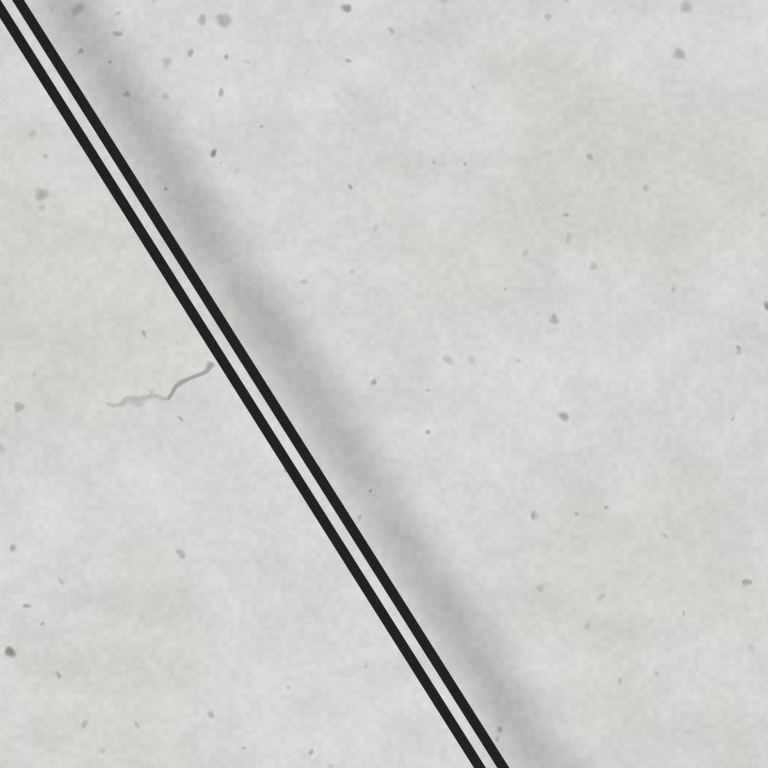
A Shadertoy shader for this texture:

```glsl
const vec3 WARM_STONE = vec3(0.822, 0.815, 0.796);
const vec3 COOL_STONE = vec3(0.842, 0.847, 0.853);
const vec3 LINE_COLOR = vec3(0.135);
const vec3 PIT_COLOR = vec3(0.46, 0.45, 0.43);
const float LINE_SLOPE = 0.632;       // sideways travel per unit of descent
const float RIGHT_LINE_X = 0.0235;    // where each line meets the top edge
const float LEFT_LINE_X = -0.0070;
const float LINE_HALF_WIDTH = 0.0065;
const float SHADOW_DEPTH = 0.145;
const float GRAIN_AMOUNT = 0.055;

float hash(vec2 p) {
    vec3 q = fract(vec3(p.xyx) * 0.1031);
    q += dot(q, q.yzx + 33.33);
    return fract((q.x + q.y) * q.z);
}

float noise(vec2 p) {
    vec2 i = floor(p), f = fract(p);
    f = f * f * (3.0 - 2.0 * f);
    return mix(mix(hash(i), hash(i + vec2(1, 0)), f.x),
               mix(hash(i + vec2(0, 1)), hash(i + vec2(1, 1)), f.x), f.y);
}

float fbm(vec2 p) {
    float sum = 0.0, amp = 0.5;
    for (int i = 0; i < 5; i++) {
        sum += amp * noise(p);
        p = mat2(1.6, 1.2, -1.2, 1.6) * p + 17.3;
        amp *= 0.5;
    }
    return sum;
}

float blob(vec2 p, vec2 center, vec2 size) {
    vec2 q = (p - center) / size;
    return exp(-dot(q, q));
}

float segment(vec2 p, vec2 a, vec2 b) {
    vec2 ab = b - a;
    return length(p - a - ab * clamp(dot(p - a, ab) / dot(ab, ab), 0.0, 1.0));
}

// Signed distance to a slanted line, positive on its right side
float slantDistance(vec2 p, float topX) {
    return (p.x - topX - LINE_SLOPE * (1.0 - p.y)) / sqrt(1.0 + LINE_SLOPE * LINE_SLOPE);
}

float lineMask(float d, float pixel) {
    return 1.0 - smoothstep(-pixel, pixel, abs(d) - LINE_HALF_WIDTH);
}

// Sparse irregular pits, at most one per grid cell
float pits(vec2 p, float cells, float density, float radius) {
    vec2 warped = p + 0.007 * (vec2(noise(p * 95.0), noise(p * 95.0 + 40.0)) - 0.5);
    vec2 base = floor(warped * cells);
    float mask = 0.0;
    for (int y = -1; y <= 1; y++)
    for (int x = -1; x <= 1; x++) {
        vec2 cell = base + vec2(x, y);
        vec2 center = (cell + vec2(hash(cell + 3.1), hash(cell + 8.7))) / cells;
        float size = radius * mix(0.5, 1.0, hash(cell + 21.4));
        float present = step(hash(cell + 5.9), density);
        float strength = mix(0.35, 1.0, hash(cell + 61.2));
        float dist = length(warped - center);
        mask = max(mask, present * strength * (1.0 - smoothstep(size * 0.3, size * 1.2, dist)));
    }
    return mask;
}

vec3 stone(vec2 p) {
    // Broad warm and cool staining
    float warmth = 0.45 + 1.6 * (fbm(p * 5.0 + 4.0) - 0.48);
    warmth += 0.40 * blob(p, vec2(0.68, 0.76), vec2(0.28, 0.14));
    warmth += 0.40 * blob(p, vec2(0.08, 0.60), vec2(0.15, 0.13));
    warmth += 0.35 * blob(p, vec2(0.08, 0.13), vec2(0.14, 0.12));
    warmth -= 0.40 * blob(p, vec2(0.16, 0.36), vec2(0.20, 0.09));
    warmth -= 0.35 * blob(p, vec2(0.82, 0.48), vec2(0.35, 0.12));
    warmth -= 0.30 * blob(p, vec2(0.36, 0.10), vec2(0.12, 0.12));
    vec3 color = mix(COOL_STONE, WARM_STONE, clamp(warmth, 0.0, 1.0));

    // Mottling and fine grain
    color += 0.07 * (fbm(p * vec2(17.0, 23.0)) - 0.48);
    float grain = 0.6 * noise(p * 130.0) + 0.4 * noise(p * 260.0 + 9.0);
    color += GRAIN_AMOUNT * (grain - 0.5);

    // Large and small pits
    float pitMask = max(0.75 * pits(p, 9.0, 0.22, 0.011), 0.45 * pits(p + 2.0, 26.0, 0.14, 0.006));
    color = mix(color, PIT_COLOR, pitMask);

    // Hairline crack left of the lines
    vec2 q = p + 0.014 * (vec2(noise(p * 60.0), noise(p * 60.0 + 7.0)) - 0.5);
    float right = segment(q, vec2(0.215, 0.484), vec2(0.274, 0.521));
    float left = segment(q, vec2(0.135, 0.472), vec2(0.215, 0.484));
    float crack = max(1.0 - smoothstep(0.001, 0.005, right),
                      0.5 * (1.0 - smoothstep(0.001, 0.005, left)));
    return color * (1.0 - 0.24 * crack);
}

void mainImage(out vec4 fragColor, in vec2 fragCoord) {
    vec2 p = fragCoord / iResolution.xy;
    float pixel = 0.8 / iResolution.y;
    float rightLine = slantDistance(p, RIGHT_LINE_X);
    float leftLine = slantDistance(p, LEFT_LINE_X);

    // Soft shadow cast to the right
    float wobble = 0.012 * (noise(p * 9.0) - 0.5);
    float shadow = smoothstep(-0.015, 0.045, rightLine)
                 * (1.0 - smoothstep(0.050, 0.115, rightLine + wobble));
    vec3 color = stone(p) * (1.0 - SHADOW_DEPTH * shadow);

    // Twin dark lines
    float lines = max(lineMask(rightLine, pixel), lineMask(leftLine, pixel));
    fragColor = vec4(mix(color, LINE_COLOR, lines), 1.0);
}
```
